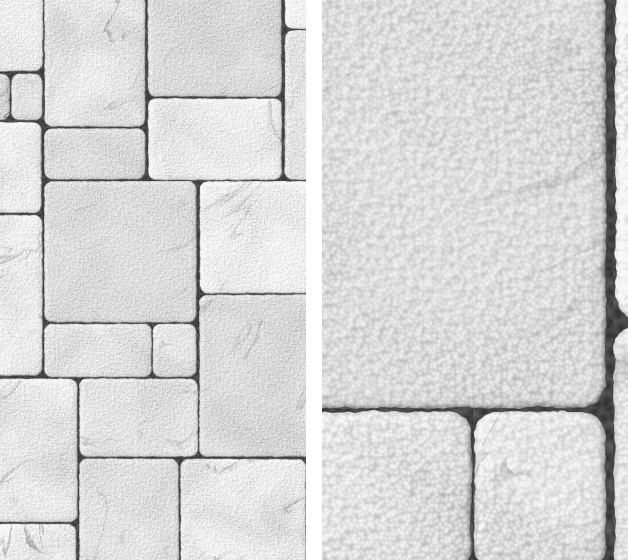
Left: the whole. Right: its middle third, enlarged.
A Shadertoy shader for this texture:

```glsl
// Layout: lengths in canvas widths, y runs downwards
const vec4 BLOCKS[7] = vec4[7](      // left, top, right, bottom
    vec4(-0.25, -0.20, 0.143, 1.235), vec4(0.143, -0.12, 1.22, 0.59),
    vec4(0.143, 0.59, 0.65, 1.235),   vec4(0.65, 0.59, 1.12, 1.497),
    vec4(0.257, 1.235, 0.65, 1.497),  vec4(-0.02, 1.235, 0.257, 1.95),
    vec4(0.257, 1.497, 1.2, 1.95));
const float MAX_SIDE = 0.56;
const float MAX_ASPECT = 2.3;
const float CORNER = 0.027;
const float GAP_MIN = 0.0017;
const float GAP_VARIATION = 0.0065;
const float EDGE_WOBBLE = 0.0022;

// Surface
const vec2 LIGHT = vec2(-0.75, -0.66);
const vec2 GRAIN_SIZE = vec2(0.0050, 0.0115);
const float GRAIN_CONTRAST = 0.15;
const float RELIEF_CONTRAST = 0.11;
const float LEDGE_DEPTH = 0.2;
const float STONE_TONE = 0.882;
const float TONE_SPREAD = 0.075;
const float JOINT_DARK = 0.19;
const float JOINT_LIGHT = 0.38;
const mat2 TURN = mat2(0.8, 0.6, -0.6, 0.8);

vec2 hash2(vec2 p) {
    return fract(sin(vec2(dot(p, vec2(127.1, 311.7)),
                          dot(p, vec2(269.5, 183.3)))) * 43758.5);
}

// Cellular noise: distance to the nearest scattered point
float cells(vec2 p) {
    vec2 base = floor(p), local = fract(p);
    float nearest = 2.0;
    for (int y = -1; y <= 1; y++)
    for (int x = -1; x <= 1; x++) {
        vec2 cell = vec2(x, y);
        vec2 toPoint = cell + hash2(base + cell) - local;
        nearest = min(nearest, dot(toPoint, toPoint));
    }
    return sqrt(nearest);
}

// Layered, warped sines, roughly -0.7 to 0.7
float stain(vec2 p) {
    float sum = 0.0, amp = 0.5;
    for (int i = 0; i < 5; i++) {
        p = TURN * p + 0.7 * sin(p.yx * 1.2 + float(i));
        sum += amp * sin(p.x) * cos(p.y);
        p *= 1.9;
        amp *= 0.55;
    }
    return sum;
}

// Split the block around p along its long side until stones are small enough
vec4 findStone(vec2 p) {
    vec4 box = BLOCKS[0];
    float id = 1.0;
    for (int i = 0; i < 7; i++) {
        vec4 b = BLOCKS[i];
        if (all(greaterThanEqual(p, b.xy)) && all(lessThan(p, b.zw))) {
            box = b;
            id = float(i + 1);
        }
    }
    for (int i = 0; i < 5; i++) {
        vec2 size = box.zw - box.xy;
        float longSide = max(size.x, size.y);
        if (longSide < MAX_SIDE && longSide < MAX_ASPECT * min(size.x, size.y)) break;
        float r = fract(id * 0.618);
        float ratio = 0.22 + 0.4 * r + (r < 0.5 ? 0.0 : 0.16);
        ratio = min(ratio, 0.78);
        int axis = size.x > size.y ? 0 : 1;
        float cut = box[axis] + ratio * size[axis];
        bool beyond = p[axis] > cut;
        if (beyond) box[axis] = cut;
        else box[axis + 2] = cut;
        id = 2.0 * id + 4.0 + (beyond ? 1.0 : 0.0);
    }
    return box;
}

void mainImage(out vec4 fragColor, in vec2 fragCoord) {
    vec2 p = vec2(fragCoord.x, iResolution.y - fragCoord.y) / iResolution.x;
    float pixel = 1.0 / iResolution.x;

    // Stone outline with uneven joints
    vec4 box = findStone(p);
    vec2 seed = hash2(box.xy * 7.0 + box.zw * 3.0);
    vec2 look = hash2(seed * 91.0);
    box.xy += GAP_MIN + 0.25 * GAP_VARIATION * look;
    box.zw -= GAP_MIN + GAP_VARIATION * seed * seed;
    vec2 offset = p - 0.5 * (box.xy + box.zw);
    vec2 d = abs(offset) - 0.5 * (box.zw - box.xy) + CORNER;
    vec2 outer = max(d, 0.0);
    float dist = length(outer) + min(max(d.x, d.y), 0.0) - CORNER;
    float facing = dot(sign(offset) * outer / max(length(outer), 0.0001), LIGHT);

    // Grain, chipped relief and stains
    vec2 q = p + 3.0 * seed;
    float fine = cells(q / GRAIN_SIZE.x) - 0.45;
    float coarse = cells(q / GRAIN_SIZE.y);
    float relief = coarse - cells(q / GRAIN_SIZE.y + 0.35 * LIGHT);
    float cloud = stain(q * 13.0);
    dist += EDGE_WOBBLE * (stain(q * 55.0) + 1.2 * (coarse - 0.45));

    // Broken ledges that run up to the right
    vec2 along = vec2(dot(q, vec2(0.7, -0.71)) * 5.0, dot(q, vec2(0.71, 0.7)) * 11.0);
    float level = stain(along);
    float ledge = smoothstep(0.0, 0.015, level) * (1.0 - smoothstep(0.02, 0.12, level));
    ledge *= smoothstep(0.0, 0.35, stain(q * 9.0 + 4.0)) * (0.3 + 0.7 * look.y);

    float tone = STONE_TONE + TONE_SPREAD * (look.x - 0.5);
    tone += cloud * mix(0.03, 0.09, look.y);
    tone -= GRAIN_CONTRAST * fine * (1.0 - 0.5 * cloud);
    tone += RELIEF_CONTRAST * relief;
    tone -= LEDGE_DEPTH * ledge;

    // Rounded rim: lit on the upper left, shaded on the lower right
    tone += 0.06 * facing * smoothstep(-0.022, -0.002, dist);
    tone -= 0.28 * (0.6 - 0.4 * facing) * smoothstep(-0.006, 0.001, dist);

    float joint = mix(JOINT_DARK, JOINT_LIGHT, coarse);
    float cover = 1.0 - smoothstep(-0.75 * pixel, 0.75 * pixel, dist);
    fragColor = vec4(vec3(mix(joint, clamp(tone, 0.3, 0.97), cover)), 1.0);
}
```
